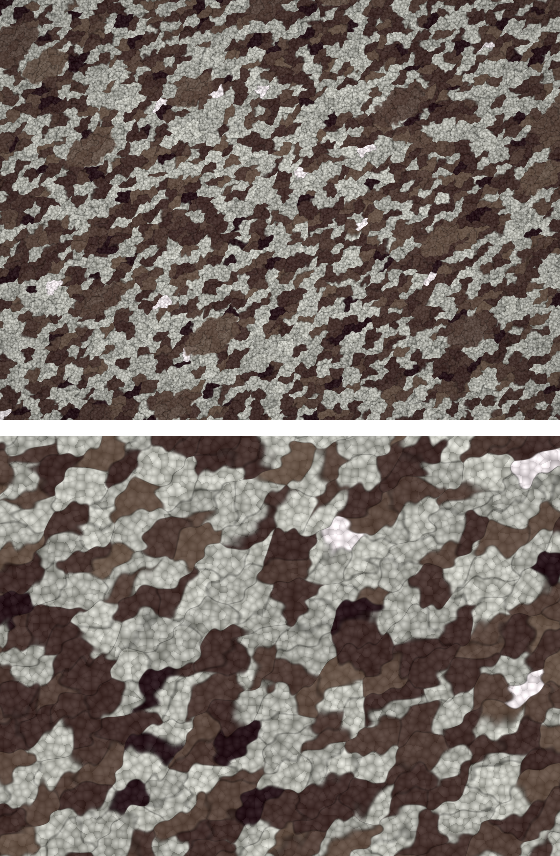
Top, the full canvas; bottom, a detail of the centre.
Reproduce this texture procedurally as a Shadertoy shader.

```glsl
const float FOLIATION_ANGLE = 0.56;
const vec2 GRAIN_FREQ = vec2(31.0, 56.0);   // along and across the foliation
const vec2 BLADE_FREQ = vec2(7.0, 13.0);
const float BLADE_CHANCE = 0.13;
const float SPECKLE_FREQ = 170.0;
const float PALE_SHARE = 0.47;
const float PATCH_STRENGTH = 0.17;
const float SIZE_SPREAD = 0.22;
const float EDGE_SHARPNESS = 30.0;
const vec3 QUARTZ = vec3(0.655, 0.655, 0.625);
const vec3 BROWN = vec3(0.40, 0.33, 0.28);
const vec3 DARK_BROWN = vec3(0.24, 0.165, 0.155);
const vec3 OPAQUE_ORE = vec3(0.15, 0.08, 0.10);
const vec3 GLINT = vec3(0.88, 0.85, 0.86);

vec3 hash3(vec2 p) {
    vec3 q = fract(vec3(p.xyx) * vec3(0.1031, 0.1030, 0.0973));
    q += dot(q, q.yxz + 33.33);
    return fract((q.xxy + q.yzz) * q.zyx);
}

// Layered sines, each bent by the one before
float patches(vec2 p) {
    float a = sin(5.3 * p.x + 9.1 * p.y + 1.0);
    float b = sin(11.7 * p.x - 15.1 * p.y + 1.7 * a);
    float c = sin(23.0 * p.x + 33.0 * p.y + 1.9 * b);
    return 0.4 * a + 0.4 * b + 0.4 * c;
}

vec2 roughen(vec2 p) {
    vec2 w = 0.0045 * sin(p.yx * vec2(131.0, 97.0) + 2.0 * sin(p * 61.0));
    return p + w + 0.0018 * sin(p.yx * vec2(371.0, 313.0) + 2.0 * sin(p * 173.0));
}

// Mineral colour in rgb, pale mineral amount in a
vec4 mineral(vec2 id) {
    vec3 h = hash3(id + 71.0);
    float share = PALE_SHARE + PATCH_STRENGTH * patches(id / GRAIN_FREQ);
    if (h.x < share) {
        vec3 pale = QUARTZ * mix(0.90, 1.08, h.y);
        return vec4(h.z > 0.985 ? GLINT : pale, 1.0);
    }
    vec3 mafic = mix(DARK_BROWN, BROWN, h.y * h.y);
    return vec4(h.z > 0.92 ? OPAQUE_ORE : mafic, 0.0);
}

// Cellular grains, blended narrowly across their borders
vec4 grains(vec2 p, out float border) {
    vec2 cell = floor(p);
    vec4 sum = vec4(0.0);
    float total = 0.0, first = 9.0, second = 9.0;
    for (int y = -1; y <= 1; y++)
    for (int x = -1; x <= 1; x++) {
        vec2 id = cell + vec2(x, y);
        vec3 h = hash3(id);
        vec2 d = id + 0.08 + 0.84 * h.xy - p;
        float dist = dot(d, d) - SIZE_SPREAD * h.z;
        float weight = exp(-EDGE_SHARPNESS * dist);
        sum += weight * mineral(id);
        total += weight;
        second = min(second, max(first, dist));
        first = min(first, dist);
    }
    border = second - first;
    return sum / total;
}

// Sparse large blades: coverage in x, tone in y
vec2 blades(vec2 p) {
    vec2 cell = floor(p);
    vec2 result = vec2(0.0);
    for (int y = -1; y <= 1; y++)
    for (int x = -1; x <= 1; x++) {
        vec2 id = cell + vec2(x, y);
        vec3 h = hash3(id + 211.0);
        float radius = mix(0.25, 0.55, h.x);
        float d = length(p - id - 0.2 - 0.6 * h.yx) - radius;
        float cover = (1.0 - smoothstep(-0.03, 0.03, d)) * step(h.z, BLADE_CHANCE);
        if (cover > result.x) result = vec2(cover, h.y);
    }
    return result;
}

// Fine cellular mottling, centred near zero
float speckle(vec2 p) {
    vec2 cell = floor(p);
    float nearest = 2.0, tone = 0.0;
    for (int y = -1; y <= 1; y++)
    for (int x = -1; x <= 1; x++) {
        vec2 id = cell + vec2(x, y);
        vec3 h = hash3(id + 503.0);
        float d = length(id + h.xy - p);
        if (d < nearest) { nearest = d; tone = h.z; }
    }
    return 0.45 - nearest + 0.55 * (tone - 0.5);
}

void mainImage(out vec4 fragColor, in vec2 fragCoord) {
    vec2 uv = fragCoord / iResolution.y;
    float c = cos(FOLIATION_ANGLE), s = sin(FOLIATION_ANGLE);
    vec2 p = roughen(mat2(c, -s, s, c) * uv + 3.0);

    float border;
    vec4 rock = grains(p * GRAIN_FREQ, border);

    // Larger brown blades replace some of the small grains
    vec2 blade = blades(p * BLADE_FREQ);
    vec3 bladeColor = mix(DARK_BROWN, BROWN, 0.2 + 0.7 * blade.y);
    rock = mix(rock, vec4(bladeColor, 0.0), 0.9 * blade.x);

    // Dark grain borders and surface mottling
    vec3 color = rock.rgb * mix(0.76, 1.0, smoothstep(0.0, 0.16, border));
    float mottling = speckle(uv * SPECKLE_FREQ);
    color += mottling * mix(0.10, 0.30, rock.a);

    // Slight fall-off of the lamp towards the corners
    vec2 fromCentre = fragCoord / iResolution.xy - 0.5;
    color *= 1.04 - 0.28 * dot(fromCentre, fromCentre);
    fragColor = vec4(clamp(color, 0.0, 1.0), 1.0);
}
```
